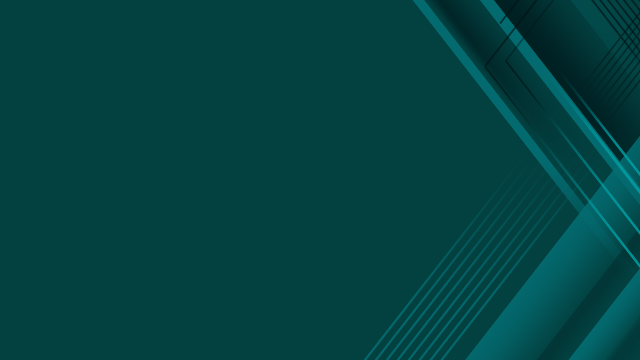
Reproduce this background procedurally as a Shadertoy shader.

```glsl
// Antialiased interval from lo to hi
float band(float x, float lo, float hi) {
    float w = 0.7 / iResolution.y;
    return smoothstep(lo - w, lo + w, x) - smoothstep(hi - w, hi + w, x);
}

// Thin line at a given offset, dimmed when narrower than a pixel
float line(float x, float center, float halfWidth) {
    float w = 1.0 / iResolution.y;
    return clamp((halfWidth + w - abs(x - center)) / w, 0.0, 1.0)
         * min(1.0, 2.0 * halfWidth / (halfWidth + w));
}

// Band that starts hard at lo and fades out towards hi
float bevel(float x, float lo, float hi) {
    return band(x, lo, hi) * (1.0 - smoothstep(lo, hi, x));
}

void mainImage(out vec4 fragColor, in vec2 fragCoord) {
    vec2 p = fragCoord / iResolution.y;
    p.x += 1.7778 - iResolution.x / iResolution.y;
    float fall = p.x - 0.78 * (1.0 - p.y); // constant along falling diagonals
    float rise = p.x - 0.78 * p.y;         // constant along rising diagonals

    vec3 teal = vec3(0.01, 0.43, 0.45);
    vec3 dark = vec3(0.0, 0.11, 0.12);
    vec3 glow = vec3(0.0, 0.62, 0.64);
    vec3 color = vec3(0.01, 0.25, 0.25);

    // Shadowed panels in the upper corner
    float upper = smoothstep(0.5, 0.9, p.y);
    color = mix(color, dark, 0.85 * upper * smoothstep(1.18, 1.225, fall) * bevel(fall, 1.18, 1.36));
    color = mix(color, dark, 0.9 * smoothstep(0.3, 0.7, p.y) * bevel(fall, 1.37, 1.63));
    color = mix(color, teal, 0.25 * smoothstep(0.65, 1.0, p.y) * bevel(fall, 1.585, 1.8));

    // Falling light strips
    float lowFade = smoothstep(0.2, 0.6, p.y);
    color = mix(color, teal, 0.95 * lowFade * band(fall, 1.146, 1.178));
    color = mix(color, teal, 0.95 * lowFade * band(fall, 1.333, 1.372));

    // Dark chevrons
    float chevrons = line(rise, 0.66, 0.002) * step(1.338, fall);
    for (int i = 0; i < 2; i++) {
        float k = float(i);
        float arm = 0.711 + 0.046 * k;
        float leg = 1.203 + 0.07 * k;
        chevrons += line(rise, arm, 0.002) * step(leg, fall) * (1.0 - 0.4 * k);
        chevrons += line(fall, leg, 0.002) * step(arm, rise) * smoothstep(0.57, 0.8, p.y);
    }
    color = mix(color, dark * 0.7, 0.75 * min(chevrons, 1.0));

    // Crossed hatching in the upper corner
    for (int i = 0; i < 8; i++) {
        float k = float(i);
        float falling = line(fall, 1.645 + 0.022 * k, 0.002) * smoothstep(0.75, 0.9, p.y);
        float rising = line(rise, 1.025 + 0.021 * k, 0.0018) * smoothstep(1.39, 1.6, fall);
        color = mix(color, dark * 0.6, 0.75 * max(falling, 0.8 * rising));
    }

    // Fan of parallel rising lines
    for (int i = 0; i < 8; i++) {
        float stroke = line(rise, 1.014 + 0.0304 * float(i), 0.0025);
        color = mix(color, teal, 0.9 * stroke * (1.0 - smoothstep(0.1, 0.62, p.y)));
    }

    // Translucent rising panels with shaded far sides
    color = mix(color, teal, 0.85 * bevel(rise, 1.292, 1.54));
    color = mix(color, dark, 0.35 * smoothstep(1.44, 1.51, rise) * bevel(rise, 1.49, 1.579));
    color = mix(color, teal, 0.9 * bevel(rise, 1.579, 1.73));
    color = mix(color, dark, 0.3 * smoothstep(1.67, 1.71, rise) * bevel(rise, 1.68, 1.78));

    // Bright falling highlights
    float rightFade = smoothstep(1.45, 1.75, p.x);
    float highlights = line(fall, 1.4, 0.003) + line(fall, 1.362, 0.004)
                     + line(fall, 1.273, 0.003) + line(fall, 1.201, 0.003);
    color = mix(color, glow, 0.85 * rightFade * (1.0 - smoothstep(0.6, 0.85, p.y)) * highlights);

    fragColor = vec4(color, 1.0);
}
```
